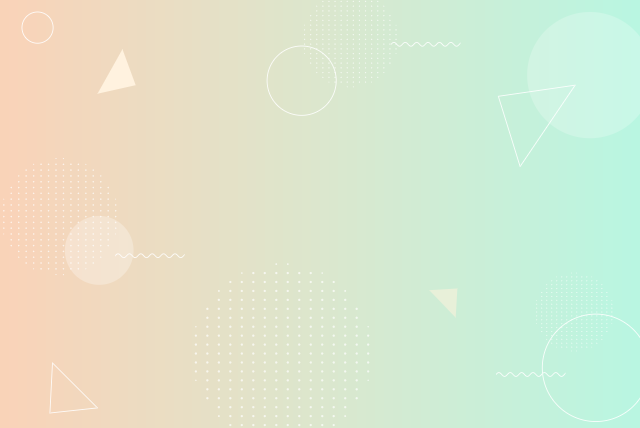
A Shadertoy shader for this background:

```glsl
// Pastel peach-to-mint gradient with scattered discs, rings, triangles, waves and dotted circles.

const vec3 PEACH = vec3(0.98, 0.825, 0.72);
const vec3 SAGE  = vec3(0.86, 0.905, 0.805);
const vec3 MINT  = vec3(0.725, 0.965, 0.885);
const vec3 CREAM = vec3(1.0, 0.95, 0.875);
const vec3 PALE  = vec3(0.91, 0.94, 0.85);
const vec3 WHITE = vec3(1.0);

const float ASPECT      = 1.5;     // design width over height
const float BANDS       = 70.0;    // faint vertical steps of the gradient
const float HALF_STROKE = 0.001;
const float LINE_ALPHA  = 0.9;
const float DOT_ALPHA   = 0.7;
const vec2  DOT_SPACING = vec2(0.1276, 0.099);  // relative to field radius
const float DOT_RADIUS  = 0.0122;               // relative to field radius
const float WAVE_HALF   = 0.0815;
const float WAVE_PERIOD = 0.0267;
const float WAVE_HEIGHT = 0.0044;

// Circles hold centre and radius; waves hold their midpoints.
const vec3 FIELDS[4] = vec3[4](
    vec3(0.661, 0.174, 0.211), vec3(0.140, 0.494, 0.137),
    vec3(0.821, 0.908, 0.112), vec3(1.346, 0.271, 0.092));
const vec3 RINGS[3] = vec3[3](
    vec3(0.088, 0.9355, 0.0365), vec3(0.707, 0.8115, 0.081),
    vec3(1.3965, 0.1406, 0.1255));
const vec2 WAVES[3] = vec2[3](
    vec2(0.998, 0.8965), vec2(0.3515, 0.4025), vec2(1.244, 0.125));
const vec3 BIG_DISC   = vec3(1.383, 0.8245, 0.1475);
const vec3 SMALL_DISC = vec3(0.2325, 0.415, 0.0805);

float coverage(float d) {
    return clamp(0.5 - d * iResolution.y, 0.0, 1.0);
}

float stroke(float d) {
    return LINE_ALPHA * coverage(abs(d) - HALF_STROKE);
}

float circle(vec2 p, vec3 c) {
    return length(p - c.xy) - c.z;
}

float cross2(vec2 a, vec2 b) {
    return a.x * b.y - a.y * b.x;
}

// Squared distance to an edge, and the signed inner side
vec2 edge(vec2 p, vec2 a, vec2 b, float winding) {
    vec2 e = b - a, v = p - a;
    vec2 q = v - e * clamp(dot(v, e) / dot(e, e), 0.0, 1.0);
    return vec2(dot(q, q), winding * cross2(e, v));
}

float triangle(vec2 p, vec2 a, vec2 b, vec2 c) {
    float winding = sign(cross2(b - a, c - a));
    vec2 d = min(min(edge(p, a, b, winding), edge(p, b, c, winding)),
                 edge(p, c, a, winding));
    return -sqrt(d.x) * sign(d.y);
}

// Grid of dots clipped to a circle, with smaller dots at the rim
float dotField(vec2 p, vec3 field) {
    vec2 q = (p - field.xy) / field.z;
    vec2 cell = vec2(floor(q.x / DOT_SPACING.x) + 0.5, round(q.y / DOT_SPACING.y));
    vec2 center = cell * DOT_SPACING;
    float reach = length(center);
    float radius = DOT_RADIUS * mix(0.55, 1.0, smoothstep(1.01, 0.97, reach));
    return step(reach, 1.005) * coverage((length(q - center) - radius) * field.z);
}

float wave(vec2 p, vec2 mid) {
    vec2 q = p - mid;
    float k = 6.2831853 / WAVE_PERIOD;
    float phase = k * (q.x + WAVE_HALF);
    float slope = WAVE_HEIGHT * k * cos(phase);
    float d = (q.y - WAVE_HEIGHT * sin(phase)) / sqrt(1.0 + slope * slope);
    return stroke(d) * coverage(abs(q.x) - WAVE_HALF);
}

vec3 background(float x) {
    float t = (floor(x * BANDS) + 0.5) / BANDS;
    return t < 0.5 ? mix(PEACH, SAGE, t * 2.0) : mix(SAGE, MINT, t * 2.0 - 1.0);
}

void mainImage(out vec4 fragColor, in vec2 fragCoord) {
    vec2 uv = fragCoord / iResolution.xy;
    vec2 p = uv * vec2(ASPECT, 1.0);
    vec3 color = background(uv.x);

    // Dotted circles
    for (int i = 0; i < 4; i++)
        color = mix(color, WHITE, DOT_ALPHA * dotField(p, FIELDS[i]));

    // Translucent discs
    color = mix(color, WHITE, 0.22 * coverage(circle(p, BIG_DISC)));
    color = mix(color, WHITE, 0.28 * coverage(circle(p, SMALL_DISC)));

    // Solid triangles
    float creamTri = triangle(p, vec2(0.287, 0.885), vec2(0.318, 0.801), vec2(0.2285, 0.781));
    float paleTri = triangle(p, vec2(1.006, 0.322), vec2(1.072, 0.326), vec2(1.068, 0.258));
    color = mix(color, CREAM, coverage(creamTri));
    color = mix(color, PALE, coverage(paleTri));

    // Line work: outlined triangles, rings and waves
    float line = stroke(triangle(p, vec2(1.168, 0.775), vec2(1.348, 0.801), vec2(1.219, 0.611)));
    line = max(line, stroke(triangle(p, vec2(0.123, 0.152), vec2(0.2285, 0.047), vec2(0.117, 0.035))));
    for (int i = 0; i < 3; i++)
        line = max(line, max(stroke(circle(p, RINGS[i])), wave(p, WAVES[i])));

    fragColor = vec4(mix(color, WHITE, line), 1.0);
}
```
